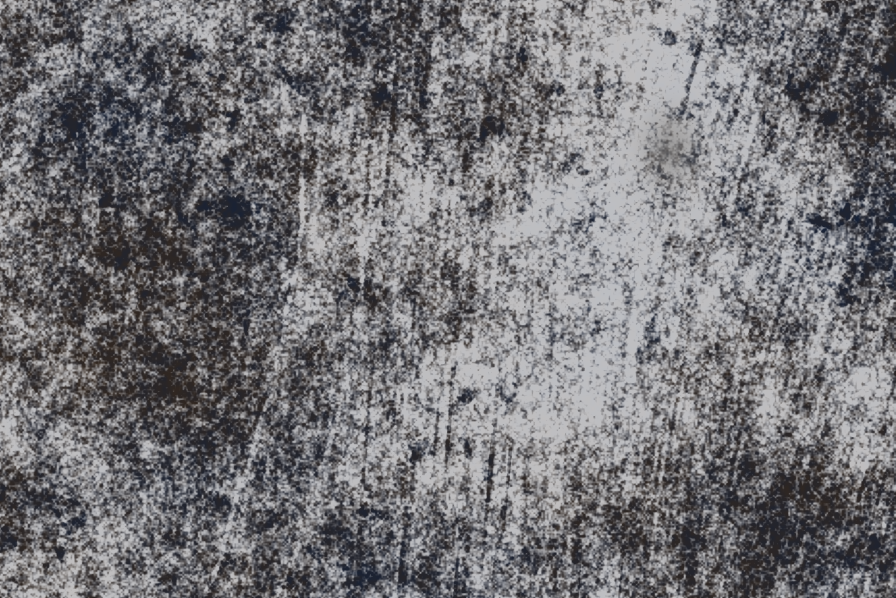
Write a WebGL 1 fragment shader that draws this texture.

```glsl
precision highp float;
// Weathered concrete: pale worn plaster under dark grime, slanted scratches and fine cracks.
uniform vec2 u_resolution;

float hash(vec2 p) {
  vec3 q = fract(p.xyx * 0.1031);
  q += dot(q, q.yzx + 33.33);
  return fract((q.x + q.y) * q.z);
}

float noise(vec2 p) {
  vec2 i = floor(p), f = fract(p);
  f = f * f * (3.0 - 2.0 * f);
  return mix(mix(hash(i), hash(i + vec2(1, 0)), f.x),
             mix(hash(i + vec2(0, 1)), hash(i + vec2(1, 1)), f.x), f.y);
}

float fbm(vec2 p) {
  float sum = 0.0, amp = 0.53;
  for (int i = 0; i < 4; i++) {
    sum += amp * noise(p);
    p = mat2(1.6, 1.2, -1.2, 1.6) * p + 17.3;
    amp *= 0.5;
  }
  return sum;
}

// Soft elliptical patch
float patchAt(vec2 p, vec2 centre, vec2 size) {
  vec2 d = (p - centre) / size;
  return exp(-dot(d, d));
}

// Ragged dark spots scattered over a jittered grid
float blotches(vec2 p) {
  vec2 g = p * 17.0;
  g += 0.9 * (vec2(fbm(p * 45.0), fbm(p * 45.0 + 71.0)) - 0.5);
  vec2 cell = floor(g);
  float cover = 0.0;
  for (int y = -1; y <= 1; y++) {
    for (int x = -1; x <= 1; x++) {
      vec2 c = cell + vec2(x, y);
      vec2 centre = c + vec2(hash(c + 3.1), hash(c + 57.7));
      float radius = 0.5 * (hash(c + 91.3) - 0.45);
      float d = length((g - centre) * vec2(1.1, 0.85));
      cover = max(cover, smoothstep(radius + 0.12, radius - 0.12, d) * step(0.0, radius));
    }
  }
  return cover;
}

void main() {
  vec2 p = gl_FragCoord.xy / u_resolution.y;

  // Broad layout of worn and grimy areas
  float tone = 0.02;
  tone += 0.34 * patchAt(p, vec2(1.10, 0.82), vec2(0.24, 0.28));
  tone += 0.22 * patchAt(p, vec2(0.97, 0.35), vec2(0.33, 0.26));
  tone -= 0.27 * patchAt(p, vec2(0.18, 0.46), vec2(0.28, 0.28));
  tone -= 0.25 * patchAt(p, vec2(1.22, 0.08), vec2(0.24, 0.13));
  tone -= 0.26 * patchAt(p, vec2(1.44, 0.95), vec2(0.17, 0.16));
  tone -= 0.25 * patchAt(p, vec2(0.63, 0.06), vec2(0.14, 0.10));
  tone += 0.45 * patchAt(p, vec2(0.525, 0.62), vec2(0.035, 0.05));
  tone += 0.50 * patchAt(p, vec2(0.01, 0.29), vec2(0.04, 0.06));

  // Mottling and grain
  tone += 0.75 * (fbm(p * 6.0 + 4.0) - 0.5);
  tone += 0.80 * (fbm(p * 32.0) - 0.5);
  tone += 0.65 * (noise(p * 165.0) - 0.5);
  tone += 0.55 * (noise(p * 310.0 + 9.0) - 0.5);

  // Scratches lean further over towards the right
  float lean = 0.08 + 0.22 * smoothstep(0.9, 1.4, p.x);
  float across = p.x - lean * (p.y - 0.5);
  float worn = smoothstep(0.35, 0.9, p.x);
  tone += (0.2 + 0.2 * worn) * (noise(vec2(across * 130.0, p.y * 9.0)) - 0.5);
  float scratch = smoothstep(0.70, 0.92, noise(vec2(across * 95.0, p.y * 3.5 + 20.0)));
  tone -= 0.42 * scratch * worn * smoothstep(0.35, 0.6, noise(p * 7.0 + 31.0));

  // Grime spots
  float spots = blotches(p) * smoothstep(0.25, 0.5, noise(p * 4.0 + 12.0));
  tone -= 0.42 * spots;

  // Pale hairline cracks, bending left as they descend
  for (int i = 0; i < 2; i++) {
    float k = float(i);
    float drop = 0.82 - 0.04 * k - p.y;
    float path = 0.51 + 0.11 * k - 0.25 * drop * drop;
    path += 0.025 * (fbm(vec2(p.y * 14.0, 5.0 + 8.0 * k)) - 0.5);
    float line = smoothstep(0.006, 0.001, abs(p.x - path)) * smoothstep(-0.01, 0.03, drop);
    tone += (0.42 - 0.12 * k) * line * (0.4 + 0.6 * noise(vec2(k, p.y * 25.0)));
  }

  // Grey ramp with brown and blue stains in the darker parts
  float light = smoothstep(-0.52, 0.52, tone);
  vec3 colour = mix(vec3(0.150, 0.143, 0.160), vec3(0.745, 0.745, 0.755), light);
  float warm = fbm(p * 5.0 + 40.0) + 0.6 * noise(p * 120.0 + 60.0) - 0.8 - 0.3 * spots;
  colour += warm * (1.0 - 0.75 * light) * vec3(0.075, 0.015, -0.065);

  // Faint smooth smudge on the palest area
  float smudge = patchAt(p, vec2(1.12, 0.75), vec2(0.045, 0.06));
  colour = mix(colour, vec3(0.52, 0.51, 0.50), 0.55 * smudge);

  gl_FragColor = vec4(colour, 1.0);
}
```
